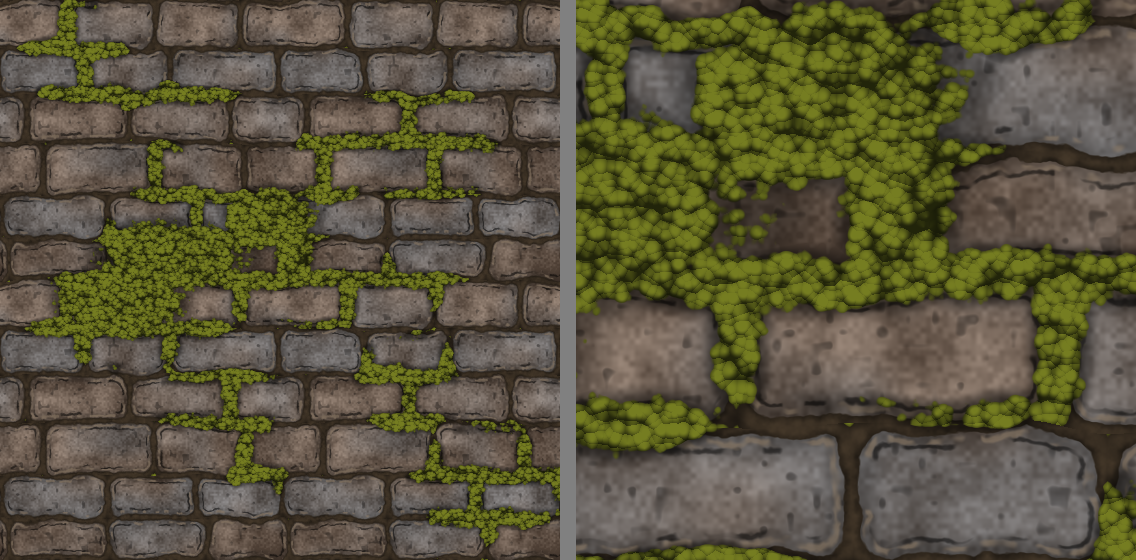
Left, the full canvas; right, a detail of the centre.
This texture is drawn by a Shadertoy shader. Its source:

```glsl
// Draws a worn cobblestone wall, tiled two by two, with moss creeping along its joints.

// Lengths are in design units, y pointing down
const float CANVAS = 768.0;
const float TILE = 384.0;
const float JOINT_HALF = 4.0;
const float CORNER = 13.0;
const float WOBBLE = 9.0;
const float RAGGED = 7.0;
const float CLUMP = 11.0;
const float TUFT = 5.0;

const vec3 STONE_DARK = vec3(0.29, 0.25, 0.22);
const vec3 STONE_LIGHT = vec3(0.57, 0.53, 0.50);
const vec3 RIM_COLOR = vec3(0.55, 0.48, 0.40);
const vec3 MORTAR_COLOR = vec3(0.19, 0.155, 0.115);
const vec3 MOSS_DARK = vec3(0.13, 0.14, 0.04);
const vec3 MOSS_LIGHT = vec3(0.46, 0.49, 0.13);
const vec3 WARM = vec3(1.05, 0.99, 0.94);
const vec3 COOL = vec3(0.95, 1.00, 1.06);

// Course boundaries and the three upright joints of each course
const float COURSES[7] = float[7](0.0, 68.0, 131.0, 196.0, 268.0, 328.0, 384.0);
const vec3 JOINTS[6] = vec3[6](
    vec3(95, 212, 332), vec3(1, 117, 234), vec3(34, 179, 317),
    vec3(59, 214, 338), vec3(3, 149, 268), vec3(10, 151, 283));

// Moss zones: centre and radii; strands keep to joints, mats cover the stone
const vec4 STRANDS[12] = vec4[12](
    vec4(105, 75, 85, 90), vec4(210, 131, 130, 25), vec4(580, 200, 135, 92),
    vec4(450, 235, 65, 62), vec4(220, 240, 65, 55), vec4(290, 330, 190, 85),
    vec4(180, 430, 165, 95), vec4(440, 395, 225, 65), vec4(300, 550, 125, 55),
    vec4(355, 640, 50, 70), vec4(560, 530, 95, 85), vec4(670, 660, 135, 95));
const vec4 MATS[4] = vec4[4](
    vec4(235, 350, 98, 45), vec4(370, 297, 62, 38),
    vec4(165, 415, 85, 45), vec4(405, 345, 25, 48));

float hash(vec2 p) {
    vec3 q = fract(vec3(p.xyx) * 0.1031);
    q += dot(q, q.yzx + 33.33);
    return fract((q.x + q.y) * q.z);
}

// Value noise that wraps over the unit square
float noise(vec2 p, float cells) {
    p *= cells;
    vec2 i = floor(p), f = fract(p);
    f = f * f * (3.0 - 2.0 * f);
    vec2 a = mod(i, cells), b = mod(i + 1.0, cells);
    return mix(mix(hash(a), hash(vec2(b.x, a.y)), f.x),
               mix(hash(vec2(a.x, b.y)), hash(b), f.x), f.y);
}

float fbm(vec2 p, float cells) {
    float sum = 0.0, weight = 0.5;
    for (int i = 0; i < 4; i++) {
        sum += weight * noise(p, cells);
        cells *= 2.0;
        weight *= 0.5;
    }
    return sum / 0.9375;
}

// Signed distance to the stone around q, negative inside
float stoneDistance(vec2 q, out float id) {
    int row = 0;
    for (int i = 1; i < 6; i++) if (q.y > COURSES[i]) row = i;
    vec3 j = JOINTS[row];
    vec2 span = q.x < j.x ? vec2(j.z - TILE, j.x) : q.x < j.y ? j.xy
              : q.x < j.z ? j.yz : vec2(j.z, j.x + TILE);
    id = hash(vec2(float(row) + 3.0, mod(span.x, TILE)));
    vec2 low = vec2(span.x, COURSES[row]), high = vec2(span.y, COURSES[row + 1]);
    vec2 a = abs(q - 0.5 * (low + high)) - 0.5 * (high - low) + JOINT_HALF + CORNER;
    return length(max(a, 0.0)) + min(max(a.x, a.y), 0.0) - CORNER;
}

// Packed round tufts: x is height, y is shade when lit from above
vec2 tufts(vec2 p) {
    vec2 cell = floor(p), best = vec2(-1.0);
    for (int y = -1; y <= 1; y++)
    for (int x = -1; x <= 1; x++) {
        vec2 c = cell + vec2(x, y);
        vec2 o = c + vec2(hash(c + 11.0), hash(c + 47.0)) - p;
        float height = 1.0 - 1.1 * length(o) + 0.2 * hash(c + 83.0);
        if (height > best.x) best = vec2(height, height + 0.45 * o.y);
    }
    return best;
}

float ellipseField(vec2 p, vec4 zone) {
    return 1.0 - length((p - zone.xy) / zone.zw);
}

void mainImage(out vec4 fragColor, in vec2 fragCoord) {
    vec2 uv = fragCoord / iResolution.xy;
    uv.y = 1.0 - uv.y;
    vec2 p = uv * CANVAS, t = fract(p / TILE);
    float soft = max(CANVAS / iResolution.y, 0.5);

    // Stones with uneven outlines
    vec2 warp = vec2(noise(t, 9.0), noise(t.yx, 10.0)) - 0.5;
    float id;
    float outline = stoneDistance(mod(t * TILE + warp * WOBBLE, TILE), id);
    float d = outline + (fbm(t, 32.0) - 0.5) * RAGGED;

    // Mottled, pitted surface
    float mottle = fbm(t, 14.0), grain = noise(t, 150.0), chips = noise(t.yx, 64.0);
    float tone = 0.5 + (mottle - 0.5) * 1.3 + (grain - 0.5) * 0.4 + (id - 0.5) * 0.25;
    vec3 stone = mix(STONE_DARK, STONE_LIGHT, clamp(tone, 0.0, 1.1));
    stone *= mix(WARM, COOL, smoothstep(0.3, 0.7, 0.5 * noise(t, 7.0) + 0.5 * id));
    stone *= 1.0 - 0.3 * smoothstep(0.78, 0.95, chips);

    // Darkened border, pale chipped rim and a broken crack behind it
    stone *= 1.0 - 0.28 * smoothstep(-13.0, 0.0, d);
    float rim = 1.0 - smoothstep(0.5, 2.5, abs(d + 3.0));
    stone = mix(stone, RIM_COLOR, 0.6 * rim * smoothstep(0.35, 0.7, chips));
    float crack = 1.0 - smoothstep(0.3, 1.8, abs(d + 6.0));
    stone *= 1.0 - 0.5 * crack * smoothstep(0.45, 0.65, noise(t, 40.0));

    // Earthy joints, darkest against the stones
    vec3 mortar = MORTAR_COLOR * (0.55 + 0.6 * fbm(t, 64.0) + 0.35 * smoothstep(0.0, 4.0, d));
    vec3 color = mix(stone, mortar, smoothstep(-soft, soft, d));

    // Moss coverage
    float strand = -1.0, mat = -1.0;
    for (int i = 0; i < 12; i++) strand = max(strand, ellipseField(p, STRANDS[i]));
    for (int i = 0; i < 4; i++) mat = max(mat, ellipseField(p, MATS[i]));
    float patchy = fbm(uv, 24.0) - 0.5;
    float spread = smoothstep(0.0, 0.3, strand + 0.3 * patchy);
    float cover = max(outline / 8.0 + mix(-1.6, 0.75, spread), 3.0 * mat) + 1.1 * patchy;
    vec2 clump = tufts(p / CLUMP), tuft = tufts(p / TUFT + 7.0);
    float edge = cover + 0.9 * (clump.x - 0.6) + 0.3 * (tuft.x - 0.6);

    // Contact shadow, then the lit tufts
    color *= 1.0 - 0.45 * smoothstep(-1.1, 0.1, cover);
    float shade = 0.6 * clump.y + 0.5 * tuft.y + 0.3 * patchy;
    vec3 moss = mix(MOSS_DARK, MOSS_LIGHT, smoothstep(0.2, 1.0, shade));
    moss *= 0.7 + 0.3 * smoothstep(0.0, 0.5, edge);
    color = mix(color, moss, smoothstep(-0.1, 0.1, edge));

    fragColor = vec4(color, 1.0);
}
```
